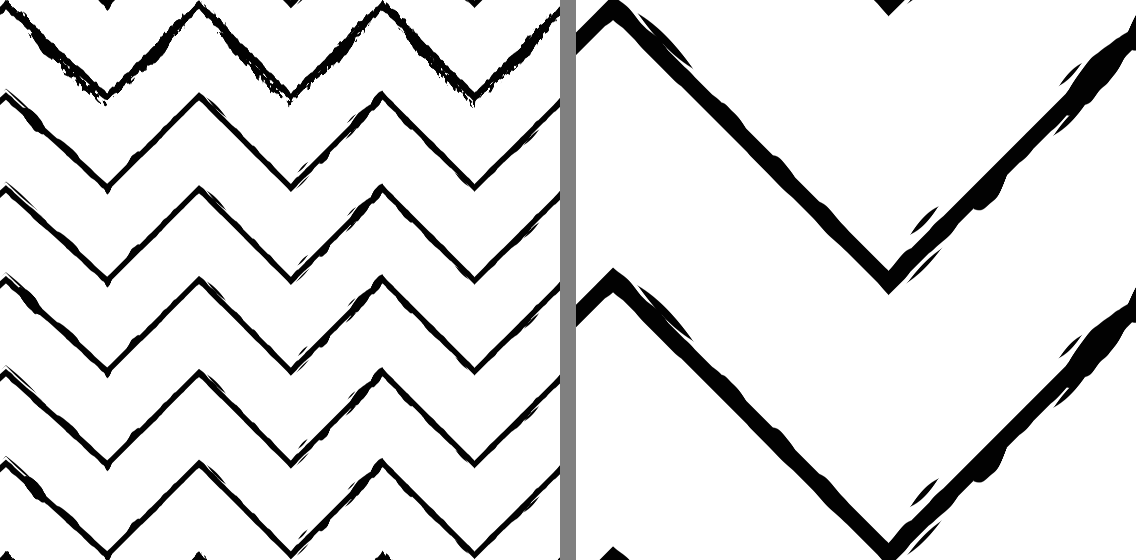
Left, the full canvas; right, a detail of the centre.
Give the GLSL for this pattern, as a Shadertoy shader.

```glsl
const float PITCH = 0.164;       // row spacing, also half a zigzag period
const float HALF_LINE = 0.029;   // half stroke width, in pitches
const float ROUGH_EVERY = 6.0;   // one row in six is heavily worn

const vec3 PAPER = vec3(1.0);
const vec3 INK = vec3(0.008);

// Dabs: position along zigzag, half length, offset across, half width
const vec4 SLIVERS[8] = vec4[8](
    vec4(0.14, 0.15, 1.9, 0.35), vec4(2.19, 0.10, 1.6, 0.50),
    vec4(3.13, 0.05, 2.3, 0.35), vec4(3.13, 0.06, -1.7, 0.25),
    vec4(3.66, 0.04, 2.3, 0.25), vec4(3.66, 0.06, -1.6, 0.35),
    vec4(5.62, 0.08, -1.7, 0.45), vec4(4.86, 0.07, -1.2, 0.40));

const vec4 SWELLS[12] = vec4[12](
    vec4(0.62, 0.17, 0.4, 1.4), vec4(1.01, 0.05, -0.6, 1.4),
    vec4(1.28, 0.08, 0.8, 1.0), vec4(1.53, 0.11, -0.5, 0.9),
    vec4(2.44, 0.07, 0.5, 1.0), vec4(2.62, 0.07, 0.4, 1.0),
    vec4(3.37, 0.06, -1.0, 1.1), vec4(3.75, 0.15, 0.0, 1.9),
    vec4(3.94, 0.09, 0.2, 1.8), vec4(4.24, 0.12, -0.5, 1.2),
    vec4(4.54, 0.20, -0.4, 1.1), vec4(5.50, 0.18, -0.5, 1.1));

float hash(vec2 p) {
    vec3 q = fract(p.xyx * vec3(0.1031, 0.1030, 0.0973));
    q += dot(q, q.yzx + 33.33);
    return fract((q.x + q.y) * q.z);
}

float valueNoise(vec2 p) {
    vec2 cell = floor(p), f = fract(p);
    f = f * f * (3.0 - 2.0 * f);
    float low = mix(hash(cell), hash(cell + vec2(1, 0)), f.x);
    float high = mix(hash(cell + vec2(0, 1)), hash(cell + vec2(1, 1)), f.x);
    return mix(low, high, f.y);
}

// Tapered brush mark lying along the line
float dabDistance(vec2 p, vec4 dab) {
    float q = (p.x - dab.x) / dab.y;
    return abs(p.y - dab.z) - dab.w * (1.0 - q * q);
}

float cleanStroke(vec2 p, float row) {
    float side = p.y > 0.0 ? 7.0 : 31.0;
    float swell = max(valueNoise(vec2(p.x * 18.0, side)) - 0.55, 0.0);
    float d = abs(p.y) - 1.0 - 0.6 * swell;

    for (int i = 0; i < 8; i++) d = min(d, dabDistance(p, SLIVERS[i]));
    for (int i = 0; i < 12; i++) {
        float grain = 0.4 * (valueNoise(vec2(p.x * 30.0, side + float(i))) - 0.5);
        d = min(d, dabDistance(p, SWELLS[i]) + grain);
    }

    // The first arm carries a blot that changes with the row
    float heavy = mod(row, 2.0);
    float place = 0.22 + 0.12 * hash(vec2(row, 5.0));
    float blot = dabDistance(p, vec4(place, 0.14, 0.1, mix(1.2, 2.3, heavy)));
    return min(d, blot + 0.5 * (valueNoise(vec2(p.x * 28.0, p.y)) - 0.5));
}

float roughStroke(vec2 p) {
    float arm = floor(p.x);
    float falling = 1.0 - mod(arm, 2.0);
    float ragged = valueNoise(vec2(p.x * 38.0, p.y * 0.8)) - 0.35;
    float grain = valueNoise(vec2(p.x * 45.0 + 9.0, p.y * 1.2)) - 0.38;

    float body = abs(p.y) - 1.0 - 0.8 * ragged;
    vec4 crumbs = vec4(arm + mix(0.45, 0.66, falling), 0.42,
                       mix(-1.3, -2.1, falling), 1.5);
    vec4 blot = vec4(arm + mix(0.56, 0.38, falling), 0.14, -1.5, 1.9);
    vec4 upper = vec4(arm + mix(0.7, 0.2, falling), 0.22, 1.0, 1.0);

    float d = min(body, dabDistance(p, crumbs) + 2.4 * grain);
    d = min(d, dabDistance(p, blot) - 0.9 * ragged);
    return min(d, dabDistance(p, upper) + 1.6 * grain);
}

void mainImage(out vec4 fragColor, in vec2 fragCoord) {
    vec2 uv = fragCoord / iResolution.y;
    vec2 grid = vec2(uv.x, 1.0 - uv.y) / PITCH;

    // Position along the zigzag; the first arm is slightly longer
    float along = grid.x - 0.167;
    if (along < 1.0) along = 1.0 - (1.0 - along) * 0.907;
    float depth = 1.0 - abs(mod(along, 2.0) - 1.0);

    // Nearest row and offset across it, in half stroke widths
    float level = grid.y - depth - 0.045;
    float row = floor(level + 0.5);
    float nudge = 0.012 * (1.0 - mod(row, 2.0));
    float across = (row + nudge - level) * 0.7071 / HALF_LINE;
    vec2 p = vec2(along, across);

    bool worn = mod(row, ROUGH_EVERY) < 0.5;
    float d = worn ? roughStroke(p) : cleanStroke(p, row);

    float pixel = 1.0 / (iResolution.y * PITCH * HALF_LINE);
    float ink = 1.0 - smoothstep(-0.6 * pixel, 0.6 * pixel, d);
    fragColor = vec4(mix(PAPER, INK, ink), 1.0);
}
```
